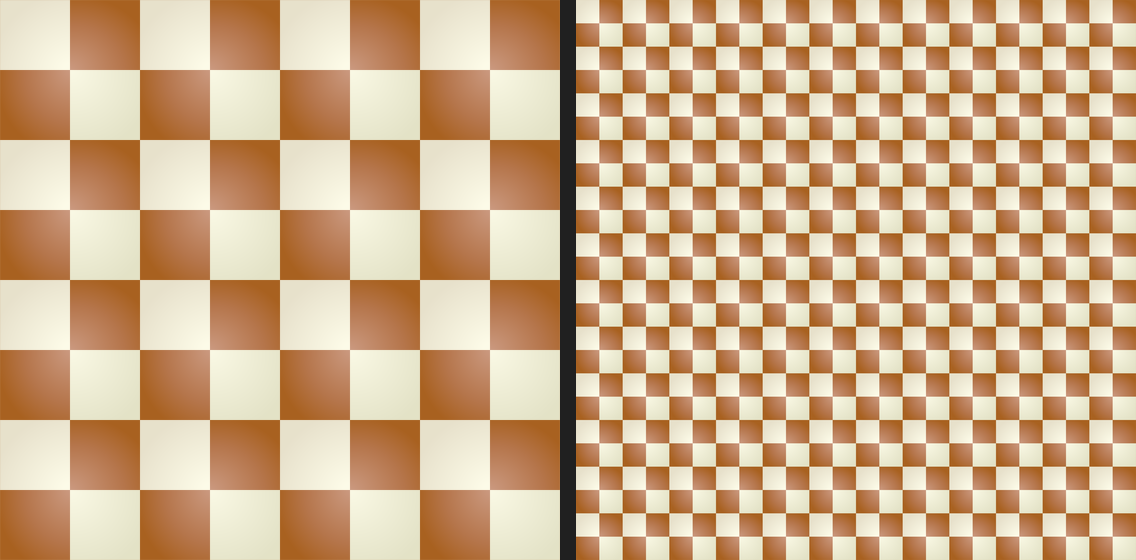
Left, the tile; right, the same tile 3 across and 3 down.
Write a three.js fragment shader that draws this pattern.

```glsl
// Checkerboard of brown and cream squares with a soft glow on alternate corners.
varying vec2 vUv;

const float PI = 3.14159265;
const float CELLS = 8.0;         // squares across and up, an even count so it tiles
const float EDGE = 0.008;        // half width of the smoothed edge, in squares
const float TILT = 0.1;          // lean of the shading towards the lower right
const float GLOW_MID = 0.7;      // distances from the glow, in squares
const float GLOW_END = 1.15;

const vec3 BROWN_LIT = vec3(0.795, 0.60, 0.50);
const vec3 BROWN_MID = vec3(0.71, 0.46, 0.295);
const vec3 BROWN_DEEP = vec3(0.66, 0.38, 0.125);
const vec3 CREAM_LIT = vec3(0.99, 0.985, 0.91);
const vec3 CREAM_WARM = vec3(0.907, 0.882, 0.798);
const vec3 CREAM_COOL = vec3(0.89, 0.886, 0.778);

// 1 on squares whose column and row share parity, 0 on the others
float checker(vec2 p, float soft) {
  vec2 side = clamp(sin(PI * p) / (PI * soft), -1.0, 1.0);
  return 0.5 + 0.5 * side.x * side.y;
}

// Distance to the nearest corner with odd column and row, leaned in each square
float glowDistance(vec2 p, float tilt) {
  vec2 local = fract(p);
  return length(mod(p, 2.0) - 1.0) - tilt * (local.x - local.y);
}

vec3 brownShade(float d) {
  vec3 inner = mix(BROWN_LIT, BROWN_MID, clamp(d / GLOW_MID, 0.0, 1.0));
  float outer = clamp((d - GLOW_MID) / (GLOW_END - GLOW_MID), 0.0, 1.0);
  return mix(inner, BROWN_DEEP, outer);
}

vec3 creamShade(float d, float cool) {
  vec3 deep = mix(CREAM_WARM, CREAM_COOL, cool);
  return mix(CREAM_LIT, deep, clamp(d / GLOW_END, 0.0, 1.0));
}

void main() {
  vec2 p = vUv * CELLS;
  float d = glowDistance(p, TILT);
  float oddColumn = step(1.0, mod(p.x, 2.0));
  vec3 color = mix(creamShade(d, oddColumn), brownShade(d), checker(p, EDGE));
  gl_FragColor = vec4(color, 1.0);
}
```
